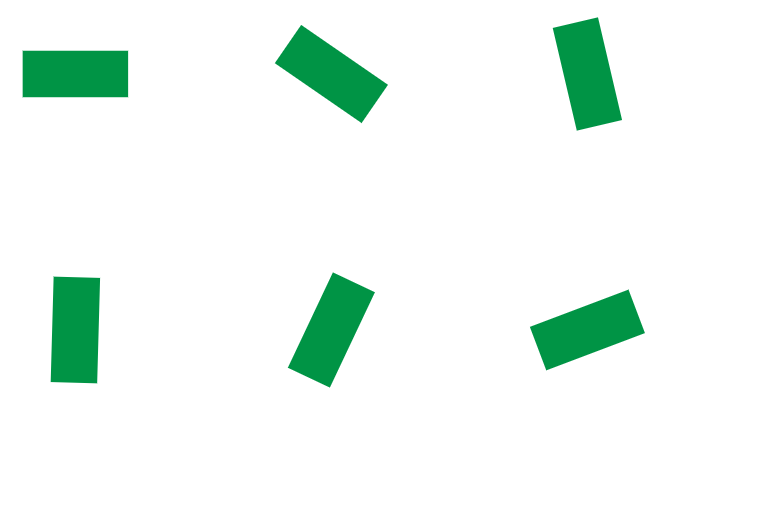
A Shadertoy shader for this background:

```glsl
// Flat green bars on white, one per square cell of a three-column grid.
// Each bar sits up and left of its cell centre and turns further from cell
// to cell; a box distance function gives smooth, sharp edges.

const float COLUMNS = 3.0;
const vec2 BAR_CENTRE = vec2(0.2945, 0.289);     // in cells, from top left
const vec2 BAR_HALF_SIZE = vec2(0.206, 0.0908);  // in cells
const vec3 WHITE = vec3(1.0);
const vec3 GREEN = vec3(0.0, 0.58, 0.27);

// Uneven clockwise turns in degrees, in reading order
const float TURNS[6] = float[6](0.0, 34.6, 76.8, 91.6, 115.3, 159.3);

// Expresses p in axes turned by the given angle
vec2 toTurnedAxes(vec2 p, float angle) {
    vec2 along = vec2(cos(angle), sin(angle));
    return vec2(dot(p, along), dot(p, vec2(-along.y, along.x)));
}

// Box distance that keeps square corners
float boxDistance(vec2 p, vec2 halfSize) {
    vec2 d = abs(p) - halfSize;
    return max(d.x, d.y);
}

// Coverage of a shape by its signed distance, one pixel wide at the edge
float coverage(float dist, float pixel) {
    return clamp(0.5 - dist / pixel, 0.0, 1.0);
}

float turnOfCell(vec2 cell) {
    int index = int(mod(cell.x + COLUMNS * cell.y, 6.0) + 0.5) % 6;
    return radians(TURNS[index]);
}

void mainImage(out vec4 fragColor, in vec2 fragCoord) {
    // Grid coordinates, running down from the top left
    float pixel = COLUMNS / iResolution.x;
    vec2 grid = vec2(fragCoord.x, iResolution.y - fragCoord.y) * pixel;
    vec2 cell = floor(grid);

    // Bar of this cell
    vec2 local = toTurnedAxes(fract(grid) - BAR_CENTRE, turnOfCell(cell));
    float bar = coverage(boxDistance(local, BAR_HALF_SIZE), pixel);

    fragColor = vec4(mix(WHITE, GREEN, bar), 1.0);
}
```
